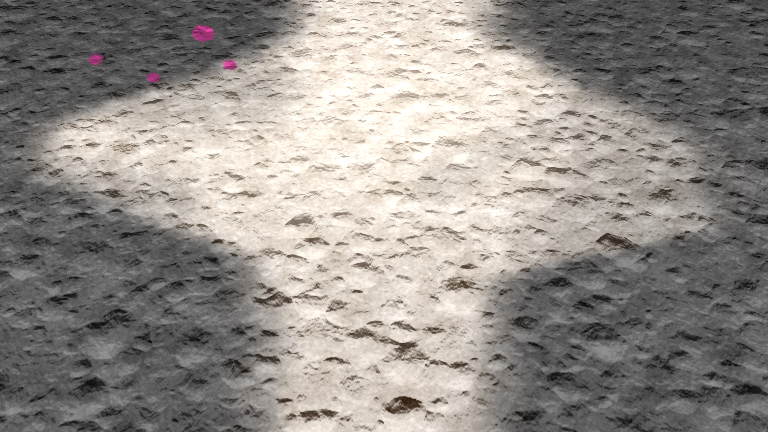
This texture is drawn by a Shadertoy shader. Its source:

```glsl
// Stony pale ground under a cross-shaped pool of sunlight with soft grey shade around it.
// Scattered domes and gradient noise make a height field on a tilted plane; its slope
// gives dark stone caps, and edge curves, bands and glows shape the light.

vec2 hash2(vec2 p) {
    vec3 q = fract(vec3(p.xyx) * vec3(0.1031, 0.1030, 0.0973));
    q += dot(q, q.yzx + 33.33);
    return fract((q.xx + q.yz) * q.zy);
}

float corner(vec2 cell, vec2 f, vec2 o) {
    return dot(hash2(cell + o) * 2.0 - 1.0, f - o);
}

float gradientNoise(vec2 p) {
    vec2 i = floor(p), f = fract(p);
    vec2 u = f * f * f * (f * (f * 6.0 - 15.0) + 10.0);
    return mix(mix(corner(i, f, vec2(0, 0)), corner(i, f, vec2(1, 0)), u.x),
               mix(corner(i, f, vec2(0, 1)), corner(i, f, vec2(1, 1)), u.x), u.y);
}

float fbm(vec2 p) {
    float sum = 0.0, amp = 0.5;
    for (int i = 0; i < 5; i++) {
        sum += amp * gradientNoise(p);
        p = mat2(0.8, 0.6, -0.6, 0.8) * p * 2.03 + 7.1;
        amp *= 0.5;
    }
    return sum;
}

// Canvas to tilted ground plane: stones shrink and flatten towards the top
vec2 toGround(vec2 p) {
    float depth = 1.0 / (2.2 - p.y);
    return vec2((p.x - 0.89) * depth, 2.4 * depth);
}

// Rounded mound that meets the ground softly
float dome(vec2 d, float radius) {
    float m = max(0.0, 1.0 - dot(d, d) / (radius * radius));
    return radius * m * mix(1.0, m, 0.6);
}

// One layer of stones, one random dome per grid cell
float stoneLayer(vec2 g, float scale) {
    vec2 q = g * scale, cell = floor(q);
    float h = 0.0;
    for (int y = -1; y <= 1; y++)
    for (int x = -1; x <= 1; x++) {
        vec2 id = cell + vec2(x, y);
        vec2 place = hash2(id + scale), kind = hash2(id + scale * 3.0 + 57.0);
        float radius = mix(0.28, 0.62, kind.x);
        h = max(h, 0.95 * kind.y * dome(q - id - 0.2 - 0.6 * place, radius));
    }
    return h / scale;
}

float groundHeight(vec2 g) {
    // Larger single stones: canvas x, canvas y, radius
    const vec3 boulders[10] = vec3[10](
        vec3(0.907, 0.545, 0.032), vec3(0.694, 0.475, 0.045), vec3(0.960, 0.646, 0.026),
        vec3(0.725, 0.430, 0.045), vec3(1.215, 0.240, 0.045), vec3(0.937, 0.040, 0.055),
        vec3(0.937, 0.160, 0.065), vec3(0.833, 0.375, 0.035), vec3(1.435, 0.420, 0.060),
        vec3(1.110, 0.840, 0.028));
    g += 0.007 * vec2(gradientNoise(g * 45.0), gradientNoise(g * 45.0 + 31.0));
    float h = max(stoneLayer(g, 17.0), max(stoneLayer(g, 26.0), stoneLayer(g, 43.0)));
    for (int i = 0; i < 10; i++) {
        vec3 b = boulders[i];
        h = max(h, 1.2 * dome(g - toGround(b.xy), b.z / (2.2 - b.y)));
    }
    return h + 0.017 * fbm(g * 32.0) + 0.0045 * fbm(g * 150.0);
}

float segmentDistance(vec2 p, vec2 a, vec2 b) {
    vec2 d = b - a;
    return length(p - a - d * clamp(dot(p - a, d) / dot(d, d), 0.0, 1.0));
}

float sunlight(vec2 p) {
    // Left arm narrows to a tip, right arm is rounded, both join the column
    float dl = p.y - 0.648, dr = p.y - 0.57;
    float left = mix(0.10, dl > 0.0 ? 0.68 : 0.605, smoothstep(0.02, 0.29, abs(dl)));
    float right = mix(1.66, 1.15, dr > 0.0 ? smoothstep(0.04, 0.38, dr) : smoothstep(0.08, 0.23, -dr));
    float wobble = 0.10 * fbm(p * 7.0);
    float light = smoothstep(-0.09, 0.09, min(p.x - left, right - p.x) + wobble);
    // Dimmer right arm, crossed by a bright streak and shadow bands
    float dim = smoothstep(1.10, 1.36, p.x + 0.35 * max(0.0, 0.74 - p.y) - 0.1);
    light *= 1.0 - 0.36 * dim - 0.14 * smoothstep(1.4, 1.65, p.x);
    light *= 1.0 - 0.18 * smoothstep(0.08, 0.0, segmentDistance(p, vec2(1.32, 0.73), vec2(1.0, 0.57)));
    light *= 1.0 - 0.35 * smoothstep(0.16, 0.0, segmentDistance(p, vec2(0.33, 0.79), vec2(0.60, 0.80)));
    light *= 1.0 - 0.35 * smoothstep(0.10, 0.0, segmentDistance(p, vec2(0.15, 0.58), vec2(0.40, 0.53)));
    float streak = smoothstep(0.045, 0.0, segmentDistance(p, vec2(1.29, 0.64), vec2(0.97, 0.45)));
    return light + 0.35 * streak * (1.0 - light);
}

void mainImage(out vec4 fragColor, in vec2 fragCoord) {
    vec2 p = fragCoord / iResolution.y;
    p.x += 0.5 * (16.0 / 9.0 - iResolution.x / iResolution.y);
    vec2 g = toGround(p);

    // Vertical slope: faces turned up the canvas fall into shade
    float slope = (groundHeight(g + vec2(0.0, 0.0025)) - groundHeight(g)) / 0.0025;
    float cap = smoothstep(0.15, 1.7, -slope), face = smoothstep(-0.1, 1.5, slope);
    float mottle = fbm(g * vec2(24.0, 18.0) + 5.0), grain = fbm(p * 95.0);

    float light = sunlight(p);
    vec2 away = (p - vec2(0.84, 0.74)) / vec2(0.58, 0.32);
    float glow = light * exp(-dot(away, away));

    vec3 shade = mix(vec3(0.365, 0.36, 0.36), vec3(0.10, 0.097, 0.095), cap);
    shade += 0.15 * face + 0.24 * mottle + 0.14 * grain;
    shade *= 1.0 - 0.17 * smoothstep(0.55, 1.0, p.y);
    vec3 sunlit = mix(vec3(0.84, 0.80, 0.76), vec3(0.27, 0.21, 0.16), cap * (1.0 - 0.5 * glow));
    sunlit += 0.10 * face + (0.28 * mottle + 0.18 * grain) * vec3(0.9, 1.0, 1.1);
    vec3 color = mix(shade, sunlit, light) + glow * vec3(0.17, 0.165, 0.15);

    // Small pink patches: canvas x, canvas y, radius
    const vec3 patches[4] = vec3[4](vec3(0.470, 0.923, 0.025), vec3(0.220, 0.863, 0.016),
                                    vec3(0.354, 0.820, 0.014), vec3(0.532, 0.849, 0.015));
    for (int i = 0; i < 4; i++) {
        vec2 d = (p - patches[i].xy) * vec2(1.0, 1.3);
        float spot = smoothstep(0.004, -0.004, length(d) - patches[i].z + 0.015 * grain);
        color = mix(color, vec3(0.78, 0.22, 0.55) * (0.85 + 0.4 * face - 0.3 * cap), 0.85 * spot);
    }
    fragColor = vec4(clamp(color, 0.0, 1.0), 1.0);
}
```
